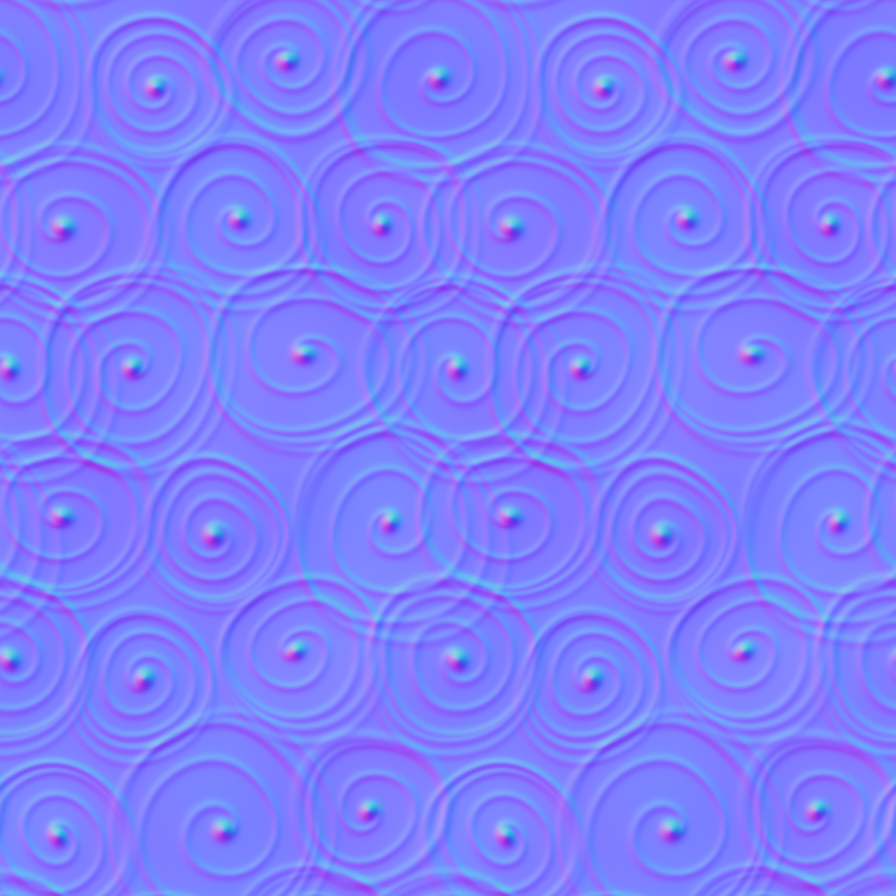
This texture map is drawn by a WebGL 1 fragment shader. Its source:

```glsl
precision highp float;

// Tangent-space normal map of overlapping spiral reliefs.
// Jittered, staggered cells each hold a center knob, a coiled ridge and two
// rims; their slopes are summed with soft gradient noise, then encoded.

uniform vec2 u_resolution;

const float TAU = 6.2831853;
const float CELLS = 6.0;          // cells across the canvas
const float REPEAT = 3.0;         // columns before the layout repeats
const float JITTER = 0.24;
const float RADIUS_MIN = 0.46;    // lengths below are in cells
const float RADIUS_MAX = 0.67;
const float SMALL_SHARE = 0.08;
const float SMALL_SCALE = 0.7;
const float TURNS_MIN = 2.0;
const float TURNS_MAX = 3.1;
const float COIL_POWER = 1.2;     // above 1 packs the outer turns closer
const float LINE_WIDTH = 0.0215;
const float HALO_WIDTH = 0.05;
const float KNOB_WIDTH = 0.037;
const float LINE_SLOPE = 0.26;
const float HALO_SLOPE = 0.015;
const float RIM_SHARE = 0.85;     // rim strengths relative to the coil
const float SECOND_RIM_SHARE = 0.65;
const vec2 KNOB_SLOPE = vec2(1.25, 0.85);
const float WARP = 0.1;
const float SWELL_SLOPE = 0.13;
const float SIDE_SCALE = 0.6;     // sideways slopes are weaker
const float SIDE_SKEW = 0.18;     // and lean against the vertical ones

vec2 hash2(vec2 p) {
  vec2 s = vec2(dot(p, vec2(127.1, 311.7)), dot(p, vec2(269.5, 183.3)));
  return fract(sin(s) * 43758.55);
}

vec2 wrapCell(vec2 cell) {
  return vec2(mod(cell.x, REPEAT), cell.y);
}

float cornerNoise(vec2 cell, vec2 offset, float seed) {
  float angle = TAU * hash2(wrapCell(cell) + seed).x;
  return dot(vec2(cos(angle), sin(angle)), offset);
}

float gradientNoise(vec2 p, float seed) {
  vec2 i = floor(p), f = fract(p), e = vec2(1.0, 0.0);
  vec2 w = f * f * f * (f * (f * 6.0 - 15.0) + 10.0);
  float low = mix(cornerNoise(i, f, seed),
                  cornerNoise(i + e.xy, f - e.xy, seed), w.x);
  float high = mix(cornerNoise(i + e.yx, f - e.yx, seed),
                   cornerNoise(i + e.xx, f - e.xx, seed), w.x);
  return mix(low, high, w.y);
}

// Slope across a Gaussian ridge, scaled to peak at one
float ridgeSlope(float d, float width) {
  float t = d / width;
  return -t * exp(0.5 - 0.5 * t * t);
}

float lineSlope(float d) {
  return LINE_SLOPE * ridgeSlope(d, LINE_WIDTH)
       + HALO_SLOPE * ridgeSlope(d, HALO_WIDTH);
}

// Height gradient of one spiral, q measured from its center
vec2 spiralSlope(vec2 q, vec2 cell) {
  vec2 size = hash2(cell + 11.3), style = hash2(cell + 23.9);
  float radius = mix(RADIUS_MIN, RADIUS_MAX, size.x);
  if (size.y < SMALL_SHARE) radius *= SMALL_SCALE;
  q *= 1.0 + 0.14 * (style - 0.5) * vec2(1.0, -1.0);

  float r = max(length(q), 0.001);
  vec2 radial = q / r, tangent = vec2(-radial.y, radial.x);
  float turns = mix(TURNS_MIN, TURNS_MAX, style.x);
  float hand = style.y < 0.5 ? -1.0 : 1.0;

  // Coil: distance to the nearest turn from the phase and its gradient
  float u = r / radius;
  float angle = atan(q.y, q.x) / TAU;
  float phase = turns * pow(u, COIL_POWER) - hand * angle + size.y;
  vec2 grad = radial * turns * COIL_POWER * pow(u, COIL_POWER - 1.0) / radius
            - tangent * hand / (TAU * r);
  float steep = length(grad);
  float turn = fract(phase + 0.5) - 0.5;
  float inside = smoothstep(0.03, 0.09, r)
               * (1.0 - smoothstep(radius - 0.05, radius, r))
               * (1.0 - smoothstep(0.3, 0.5, abs(turn)));
  vec2 slope = lineSlope(turn / steep) * inside * grad / steep;

  // Rim, a second rim set off to one side, and the knob
  vec2 shifted = q - 0.2 * radius * (size - 0.5) - vec2(0.03, -0.03);
  float reach = max(length(shifted), 0.001);
  slope += radial * lineSlope(r - radius) * RIM_SHARE;
  slope += shifted / reach * lineSlope(reach - radius * 1.06) * SECOND_RIM_SHARE;
  return slope + radial * KNOB_SLOPE * ridgeSlope(r, KNOB_WIDTH);
}

void main() {
  vec2 p = gl_FragCoord.xy / min(u_resolution.x, u_resolution.y) * CELLS;
  vec2 swell = vec2(gradientNoise(p, 3.7), gradientNoise(p, 41.2));
  vec2 slope = SWELL_SLOPE * swell;
  p += WARP * swell;

  // Sum the spirals of neighboring cells, rows staggered by half a cell
  for (int j = -1; j <= 1; j++) {
    float row = floor(p.y) + float(j);
    float stagger = 0.5 * mod(row, 2.0);
    for (int i = -1; i <= 1; i++) {
      vec2 cell = vec2(floor(p.x - stagger) + float(i), row);
      vec2 id = wrapCell(cell);
      vec2 center = cell + vec2(stagger, 0.0) + 0.5 + JITTER * (hash2(id) - 0.5);
      slope += spiralSlope(p - center, id);
    }
  }

  vec2 tilt = vec2(SIDE_SCALE * slope.x + SIDE_SKEW * slope.y, -slope.y);
  gl_FragColor = vec4(0.5 + 0.5 * normalize(vec3(tilt, 1.0)), 1.0);
}
```
